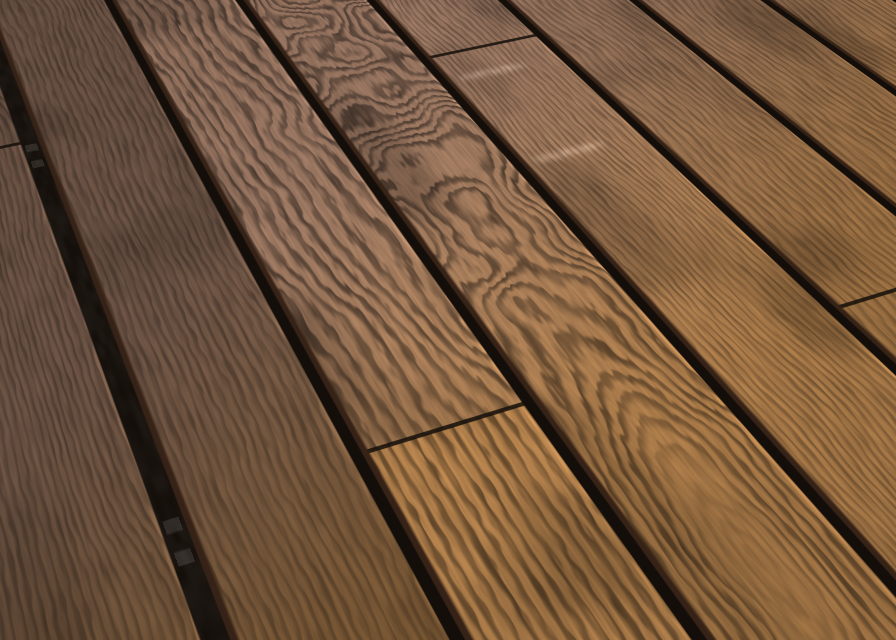
Reproduce this texture procedurally as a WebGL 1 fragment shader.

```glsl
precision highp float;
// Wooden deck boards in perspective, with dark gaps, butt joints and varied grain.
uniform vec2 u_resolution;

#define HORIZON 1.186      // height of the vanishing line above the top edge
#define BOARD_SCALE 0.173  // board width per unit of depth
#define CROSS_VANISH 6.75  // where lines across the boards meet
#define GAP 0.032          // half gap, in board widths
#define WALL 0.042         // visible side of a board
#define JOINT 3.265        // first joint along the boards
#define JOIST 1.5          // joist spacing
#define ROSY vec3(0.59, 0.455, 0.375)
#define GOLDEN vec3(0.66, 0.475, 0.28)
#define SHADOW vec3(0.075, 0.055, 0.035)
#define SIDE vec3(0.21, 0.135, 0.085)

float hash(vec2 p) {
  return fract(sin(dot(p, vec2(127.1, 311.7))) * 43758.5453);
}

float noise(vec2 p) {
  vec2 i = floor(p), f = fract(p);
  f = f * f * (3.0 - 2.0 * f);
  return mix(mix(hash(i), hash(i + vec2(1, 0)), f.x),
             mix(hash(i + vec2(0, 1)), hash(i + vec2(1, 1)), f.x), f.y);
}

float isBoard(float id, float n) {
  return 1.0 - step(0.5, abs(id - n));
}

// Growth-ring count: x runs across the board, y along it.
float rings(vec2 p, float id, float lower, float seed) {
  vec2 q = p + seed * 37.0;
  float broad = noise(q * vec2(1.8, 2.6)) - 0.5;
  float wave = noise(q * vec2(3.5, 7.0)) - 0.5;
  if (id == 2.0) {
    float heart = length(vec2(p.x - 0.5, (p.y - 2.7) * 0.4));
    float wild = smoothstep(2.7, 4.0, p.y);
    return 18.0 * heart + wild * (7.0 * broad + 2.5 * wave) + 0.8 * wave;
  }
  if (id == 1.0)
    return mix(9.5 * p.x + 1.6 * p.y + 2.0 * broad + 1.3 * wave,
               14.0 * p.x + 0.5 * broad, lower);
  return mix(15.0, 23.0, seed) * p.x + 2.5 * broad + 0.6 * wave;
}

void main() {
  float pixel = 1.0 / u_resolution.y;
  vec2 pos = gl_FragCoord.xy * pixel;
  float down = 1.0 - pos.y;

  // Project onto the deck: u counts boards, v runs along them
  float depth = down + HORIZON;
  float u = (pos.x + 0.0365 - 0.373 * down) / (BOARD_SCALE * depth);
  float v = (CROSS_VANISH - pos.x) / depth;
  float id = floor(u);
  float x = u - id;
  float softU = 1.2 * pixel / (BOARD_SCALE * depth);
  float softV = 1.2 * pixel * v / depth;

  // Staggered joints fall on the joists
  float early = isBoard(id, 1.0) + isBoard(id, 4.0);
  float middle = isBoard(id, -1.0) + isBoard(id, 3.0);
  float joint = JOINT + JOIST * (2.0 - 2.0 * early - middle);
  float lower = step(v, joint);
  float jointed = early + middle;
  float seed = hash(vec2(id + 3.0, lower + 1.0));
  vec2 q = vec2(x, v) + seed * 53.0;

  // Board colour: warmer toward the lower right, darker at the left
  float warmth = smoothstep(0.4, 1.15, 0.6 * pos.x + 0.7 * down);
  warmth = clamp(warmth + 0.3 * lower * early, 0.0, 1.0);
  vec3 color = mix(ROSY, GOLDEN, warmth);
  color *= mix(0.72, 1.0, smoothstep(-0.2, 1.0, id)) * mix(0.94, 1.04, seed);
  vec2 fromSheen = pos - vec2(0.75, 0.5);
  color *= 0.9 + 0.16 * exp(-3.0 * dot(fromSheen, fromSheen));

  // Frayed ring lines, fine fibres and broad smudges
  float fray = noise(q * vec2(45.0, 22.0)) - 0.5;
  float ring = fract(rings(vec2(x, v), id, lower, seed) + 0.35 * fray);
  float line = smoothstep(0.25, 0.72, ring) * (1.0 - smoothstep(0.78, 1.0, ring));
  float bold = isBoard(id, 1.0) + isBoard(id, 2.0);
  float core = length(vec2(x - 0.5, (v - 2.7) * 0.4));
  float plain = isBoard(id, 2.0) * (1.0 - smoothstep(0.1, 0.25, core));
  float contrast = mix(0.2, 0.36, bold) * (1.0 - 0.75 * plain);
  color *= 1.0 - contrast * line * (0.65 + 0.7 * noise(q * vec2(12.0, 9.0)));
  color *= 0.93 + 0.14 * noise(q * vec2(75.0, 14.0));
  color *= 1.0 - 0.2 * smoothstep(0.5, 0.95, noise(q * vec2(1.6, 3.0)));

  // Pale scuffs across one board
  for (int i = 0; i < 2; i++) {
    float scuff = exp(-pow((v - 4.118 - 0.49 * float(i)) / 0.022, 2.0));
    scuff *= smoothstep(0.08, 0.2, x) * (1.0 - smoothstep(0.55, 0.75, x));
    color += 0.17 * scuff * isBoard(id, 3.0) * (0.5 + 0.5 * noise(q * vec2(30.0, 40.0)));
  }

  // Butt joint
  float cut = 1.0 - smoothstep(0.004, 0.005 + softV, abs(v - joint));
  color = mix(color, SHADOW, 0.85 * cut * jointed);

  // Lit right bevel, shaded left side and open gap
  float leftGap = GAP + 0.03 * isBoard(id, 0.0);
  float rightGap = GAP + 0.03 * isBoard(id, -1.0);
  float right = 1.0 - x - rightGap;
  color *= 1.0 + 0.2 * (1.0 - smoothstep(0.008, 0.03, right));
  float left = x - leftGap;
  color = mix(SIDE, color, smoothstep(WALL - 0.012 - softU, WALL + softU, left));
  float open = 1.0 - smoothstep(-softU, softU, min(left, right));

  // Fixing clips show in the wide gap above each joist
  float along = abs(mod(v - JOINT + 0.08 + 0.5 * JOIST, JOIST) - 0.5 * JOIST);
  float clip = 1.0 - smoothstep(0.06, 0.06 + softV, along);
  float slot = smoothstep(0.02, 0.03, along) * (1.0 - step(0.5, abs(u)));
  vec3 gapColor = SHADOW + 0.1 * clip * slot * step(abs(u), 0.04);
  gapColor += 0.04 * (1.0 - step(0.5, abs(u))) * noise(vec2(u * 30.0, v * 20.0));

  gl_FragColor = vec4(mix(color, gapColor, open), 1.0);
}
```
